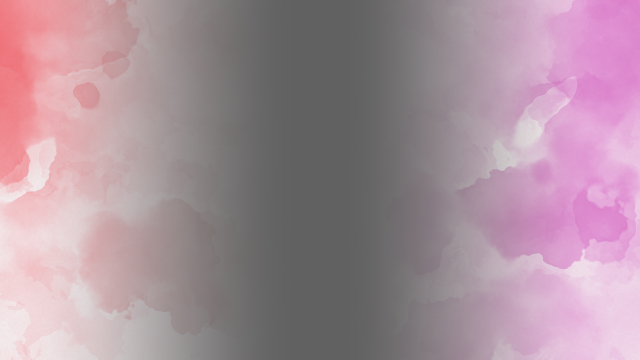
A Shadertoy shader for this background:

```glsl
// Watercolour washes, coral on the left and magenta on the right, under a grey central veil.
// Warped ellipses add or lift pigment, their edges sharp or bled out by gradient noise, and
// the pigment density tints the paper by exponential absorption.

const float ASPECT = 16.0 / 9.0;
const vec3 PAPER   = vec3(0.95, 0.925, 0.93);
const vec3 CORAL   = vec3(0.98, 0.40, 0.43);
const vec3 MAGENTA = vec3(0.86, 0.40, 0.79);
const vec3 DULL_CORAL   = vec3(0.80, 0.54, 0.55);  // pigments greyed away from the sides
const vec3 DULL_MAGENTA = vec3(0.75, 0.48, 0.67);
const vec3 VEIL    = vec3(0.38);
const vec2 VEIL_LEFT  = vec2(0.03, 0.47);  // start and end of the left fade
const vec2 VEIL_RIGHT = vec2(0.53, 0.92);  // start and end of the right fade
const float WARP = 0.17;                   // raggedness of the stains
const float BLEED = 0.05;                  // width of the softest edges
const float RIM  = 0.22;                   // pigment gathered at drying edges
const float BLOTCH = 0.06;                 // contrast of the small washes
const float SATURATION_LIMIT = 1.1;        // density that pigment approaches
const float GRAIN = 0.025;

// Stains: centre and radii; traits: tilt and strength (negative lifts pigment)
const int LEFT_COUNT = 8;
const vec4 LEFT_STAINS[LEFT_COUNT] = vec4[](
    vec4(0.10, 0.93, 0.26, 0.17), vec4(0.00, 0.74, 0.10, 0.25),
    vec4(0.243, 0.725, 0.032, 0.03), vec4(0.30, 0.81, 0.04, 0.05),
    vec4(0.07, 0.515, 0.115, 0.045), vec4(0.45, 0.27, 0.19, 0.17),
    vec4(0.61, 0.25, 0.10, 0.17), vec4(0.13, 0.88, 0.05, 0.05));
const vec2 LEFT_TRAITS[LEFT_COUNT] = vec2[](
    vec2(0.0, 0.25), vec2(0.0, 0.28), vec2(0.2, 0.26), vec2(0.3, 0.18),
    vec2(0.75, -0.2), vec2(-0.5, 0.24), vec2(0.1, 0.14), vec2(0.4, -0.18));

const int RIGHT_COUNT = 11;
const vec4 RIGHT_STAINS[RIGHT_COUNT] = vec4[](
    vec4(1.68, 0.87, 0.20, 0.16), vec4(1.50, 0.41, 0.23, 0.11),
    vec4(1.68, 0.42, 0.08, 0.15), vec4(1.16, 0.37, 0.08, 0.12),
    vec4(1.55, 0.66, 0.17, 0.13), vec4(1.52, 0.70, 0.13, 0.04),
    vec4(1.45, 0.58, 0.08, 0.09), vec4(1.495, 0.525, 0.03, 0.03),
    vec4(1.48, 0.14, 0.14, 0.10), vec4(1.25, 0.07, 0.16, 0.10),
    vec4(1.59, 0.58, 0.06, 0.06));
const vec2 RIGHT_TRAITS[RIGHT_COUNT] = vec2[](
    vec2(0.4, 0.25), vec2(-0.15, 0.42), vec2(0.2, 0.22), vec2(0.0, 0.22),
    vec2(0.8, 0.20), vec2(0.8, -0.28), vec2(0.3, -0.16), vec2(0.0, 0.28),
    vec2(0.3, 0.14), vec2(0.0, 0.20), vec2(0.3, 0.16));

vec2 gradientAt(vec2 cell) {
    vec3 q = fract(cell.xyx * vec3(0.1031, 0.1030, 0.0973));
    q += dot(q, q.yzx + 33.33);
    float angle = 6.2832 * fract((q.x + q.y) * q.z);
    return vec2(cos(angle), sin(angle));
}

float gradientNoise(vec2 p) {
    vec2 i = floor(p), f = p - i;
    vec2 s = f * f * f * (f * (f * 6.0 - 15.0) + 10.0);
    vec2 e = vec2(1.0, 0.0);
    float low  = mix(dot(gradientAt(i), f), dot(gradientAt(i + e), f - e), s.x);
    float high = mix(dot(gradientAt(i + e.yx), f - e.yx), dot(gradientAt(i + 1.0), f - 1.0), s.x);
    return mix(low, high, s.y);
}

float fbm(vec2 p) {
    float sum = 0.0, amp = 0.6;
    for (int i = 0; i < 5; i++) {
        sum += amp * gradientNoise(p);
        p = mat2(1.6, 1.2, -1.2, 1.6) * p + 7.3;
        amp *= 0.56;
    }
    return sum;
}

// Fill plus a darker rim where the edge is sharp; d is negative inside
float wash(float d, float soft) {
    float rim = RIM * exp(min(d, 0.0) / 0.008) * smoothstep(0.03, 0.0, soft);
    return smoothstep(soft, -soft, d) * (1.0 + rim);
}

float stain(vec2 p, vec2 warp, vec4 shape, vec2 traits, float soft) {
    float size = min(shape.z, shape.w);
    float scale = min(1.0, size / 0.12);
    vec2 q = p - shape.xy + warp * scale;
    float c = cos(traits.x), s = sin(traits.x);
    q = vec2(c * q.x + s * q.y, c * q.y - s * q.x);
    return traits.y * wash((length(q / shape.zw) - 1.0) * size, soft * scale);
}

void mainImage(out vec4 fragColor, in vec2 fragCoord) {
    vec2 uv = fragCoord / iResolution.xy;
    vec2 p = uv * vec2(ASPECT, 1.0);
    vec2 warp = WARP * vec2(fbm(p * 5.0 + 3.1), fbm(p * 5.0 + 41.7));
    float cloud = fbm(p * 4.0 + 17.0);
    float wetness = smoothstep(-0.12, 0.25, gradientNoise(p * 4.5 + 60.0));
    float soft = 0.002 + 0.8 / iResolution.y + BLEED * wetness;
    bool onLeft = uv.x < 0.49;

    // Broad pigment gradients and placed stains
    float fromRight = ASPECT - p.x;
    float density = onLeft
        ? 0.55 * exp(-p.x / 0.14) * smoothstep(0.35, 0.7, p.y) + 0.04 + 0.14 * smoothstep(0.1, 0.6, p.y)
        : 0.42 * exp(-fromRight / 0.25) * smoothstep(0.4, 0.85, p.y) + 0.20;
    if (onLeft) {
        for (int i = 0; i < LEFT_COUNT; i++)
            density += stain(p, warp, LEFT_STAINS[i], LEFT_TRAITS[i], soft);
    } else {
        for (int i = 0; i < RIGHT_COUNT; i++)
            density += stain(p, warp, RIGHT_STAINS[i], RIGHT_TRAITS[i], soft);
    }

    // Scattered overlapping blotches and soft pooling
    for (int i = 0; i < 3; i++) {
        float k = float(i);
        float field = fbm((p + warp * 0.5) * (3.0 + 1.5 * k) + 23.0 * k);
        density += BLOTCH * (wash((0.08 - field) * 0.2, soft) - 0.4);
    }
    density = max(density * (1.0 + 0.6 * cloud) + 0.08 * cloud, 0.02);
    density = SATURATION_LIMIT * (1.0 - exp(-density / SATURATION_LIMIT));
    density += GRAIN * gradientNoise(p * 130.0);

    // Tinted paper, then the grey veil
    float inland = smoothstep(0.05, 0.32, min(uv.x, 1.0 - uv.x));
    vec3 pigment = onLeft ? mix(CORAL, DULL_CORAL, inland) : mix(MAGENTA, DULL_MAGENTA, inland);
    vec3 color = PAPER * pow(pigment, vec3(density));
    float veil = smoothstep(VEIL_LEFT.x, VEIL_LEFT.y, uv.x)
               * (1.0 - smoothstep(VEIL_RIGHT.x, VEIL_RIGHT.y, uv.x));
    fragColor = vec4(mix(color, VEIL, veil), 1.0);
}
```
